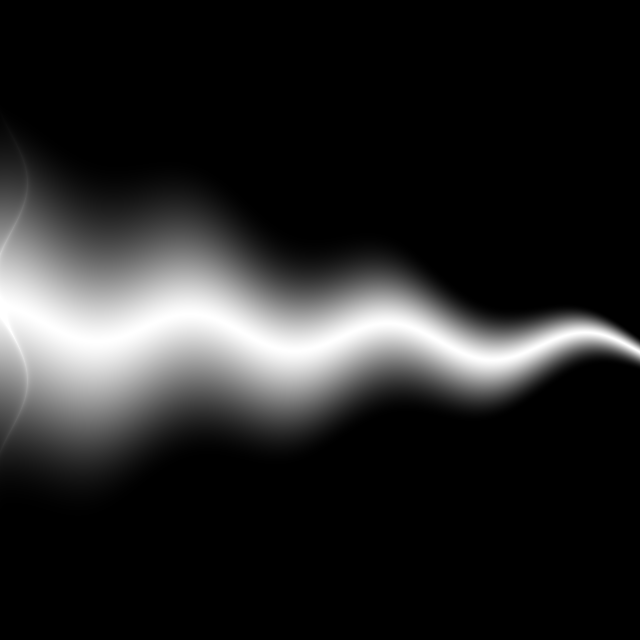
Give the GLSL for this background, as a WebGL 2 fragment shader.

```glsl
#version 300 es
precision highp float;

uniform vec2 u_resolution;
out vec4 fragColor;

const float WAVE_NUMBER = 20.33;

// Cosine wave with a crest at the given position
float wave(float position, float crest, float amplitude) {
    return amplitude * cos(WAVE_NUMBER * (position - crest));
}

// Bend both axes; the zero lines become the ridges
vec2 bendAxes(vec2 p) {
    float ridgeY = 0.498 - 0.0464 * p.x + wave(p.x, 0.3014, 0.025);
    float ridgeX = 0.017 + wave(p.y, 0.405, 0.026);
    return p - vec2(ridgeX, ridgeY);
}

// Soft beam with a sharp crest, fading to zero at halfWidth
float beam(float offset, float halfWidth) {
    float t = pow(abs(offset) / halfWidth, 0.75);
    return 1.0 - smoothstep(0.0, 1.0, t);
}

// Thin line that fades exponentially to either side
float thinLine(float offset, float thickness) {
    return exp(-abs(offset) / thickness);
}

void main() {
    vec2 uv = gl_FragCoord.xy / u_resolution;
    vec2 bent = bendAxes(uv);

    // The beam tapers away from the upright ridge
    float halfWidth = max(0.305 * (1.053 - abs(bent.x)), 0.001);
    float light = beam(bent.y, halfWidth);

    // Faint upright ridge, lit by the beam
    light += 0.13 * sqrt(light) * thinLine(bent.x, 0.004);

    fragColor = vec4(vec3(clamp(light, 0.0, 1.0)), 1.0);
}
```
